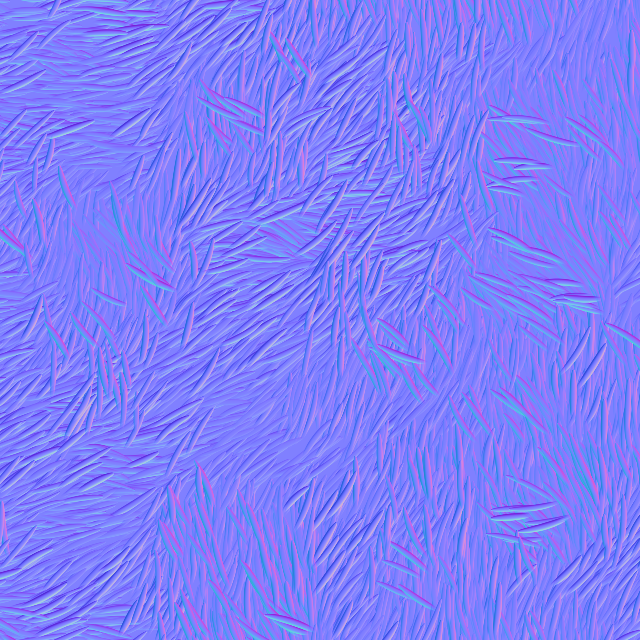
This texture map is drawn by a WebGL 2 fragment shader. Its source:

```glsl
#version 300 es
precision highp float;
precision highp int;

uniform vec2 u_resolution;
out vec4 fragColor;

const int LAYERS = 15;
const int STRAY_LAYERS = 4;
const float CELL = 0.052;

vec3 hash3(ivec3 key) {
    uvec3 v = uvec3(key) * 1664525u + 1013904223u;
    v.x += v.y * v.z;
    v.y += v.z * v.x;
    v.z += v.x * v.y;
    v ^= v >> 16u;
    v.x += v.y * v.z;
    v.y += v.z * v.x;
    v.z += v.x * v.y;
    return vec3(v >> 8u) / 16777216.0;
}

// Two independent smooth noise channels in -1..1
vec2 noise2(vec2 p, int seed) {
    ivec2 i = ivec2(floor(p));
    vec2 f = fract(p);
    f = f * f * (3.0 - 2.0 * f);
    vec2 a = hash3(ivec3(i, seed)).xy;
    vec2 b = hash3(ivec3(i + ivec2(1, 0), seed)).xy;
    vec2 c = hash3(ivec3(i + ivec2(0, 1), seed)).xy;
    vec2 d = hash3(ivec3(i + ivec2(1, 1), seed)).xy;
    return 2.0 * mix(mix(a, b, f.x), mix(c, d, f.x), f.y) - 1.0;
}

// x: combing angle, y: roughness in -1..1, z: turn of the stray strands
vec3 combing(vec2 p) {
    vec2 broad = noise2(p * 4.5 + 0.3, 131);
    vec2 fine = noise2(p * 11.0, 202);
    return vec3(0.9 + 1.15 * broad.x + 0.75 * fine.x,
                0.6 * broad.y + 0.4 * fine.x,
                0.3 + 0.9 * fine.y);
}

// Lays one bent strand, sharp at the tip and sunk at the root
vec2 layStrand(vec2 tilt, vec2 offset, float angle, float halfLength,
               float width, float bend, float relief, float blur) {
    vec2 axis = vec2(cos(angle), sin(angle));
    vec2 side = vec2(-axis.y, axis.x);
    float t = dot(offset, axis) / halfLength;
    if (abs(t) >= 1.0) return tilt;

    float across = dot(offset, side) - bend * halfLength * (t * t - 0.4);
    float halfWidth = width * pow(1.0 - t * t, 0.5) + 0.0002;
    float cover = 1.0 - smoothstep(-blur, blur, abs(across) - halfWidth);
    cover *= smoothstep(-1.0, -0.4, t);

    float u = clamp(across / halfWidth, -1.0, 1.0);
    float slope = relief * u * (0.3 + 0.7 * u * u);
    vec2 normal = side - axis * (2.0 * bend * t);
    return mix(tilt, normal * slope + axis * 0.04 * t, cover);
}

// Paints all strands near p in a globally consistent order
vec2 furTilt(vec2 p, float blur) {
    vec2 tilt = vec2(0.0);
    ivec2 home = ivec2(floor(p / CELL));
    for (int layer = 0; layer < LAYERS; layer++) {
        bool stray = layer >= LAYERS - STRAY_LAYERS;
        for (int j = -1; j <= 1; j++) {
            for (int i = -1; i <= 1; i++) {
                ivec2 cell = home + ivec2(i, j);
                vec3 place = hash3(ivec3(cell, layer));
                vec2 center = (vec2(cell) + place.xy) * CELL;
                vec2 offset = p - center;
                float halfLength = mix(0.03, 0.049, place.z);
                if (length(offset) > halfLength * 1.06) continue;

                vec3 trait = hash3(ivec3(cell, layer + 50));
                vec3 comb = combing(center);
                float angle = comb.x + (trait.x - 0.5) * 0.4;
                float relief = mix(0.3, 1.15, trait.z * trait.z);
                relief *= 1.0 + 0.55 * comb.y;
                float width = mix(0.0026, 0.0050, fract(trait.z * 7.0));
                float bend = 0.26 * (fract(trait.y * 9.0) - 0.5);

                // Sparse bold strands cross the combed coat in rough patches
                if (stray) {
                    if (trait.y + 0.7 * comb.y < 0.68) continue;
                    angle += comb.z;
                    relief = mix(0.9, 1.6, trait.z);
                    width = mix(0.0038, 0.0052, trait.z);
                }
                tilt = layStrand(tilt, offset, angle, halfLength, width,
                                 bend, relief, blur);
            }
        }
    }
    return tilt;
}

void main() {
    vec2 p = gl_FragCoord.xy / u_resolution.y;
    float blur = max(0.0007, 0.6 / u_resolution.y);
    vec2 tilt = furTilt(p, blur);

    // Encode the normal with the green axis pointing down
    vec3 normal = normalize(vec3(tilt.x, -tilt.y, 1.0));
    fragColor = vec4(0.5 + 0.5 * normal, 1.0);
}
```
